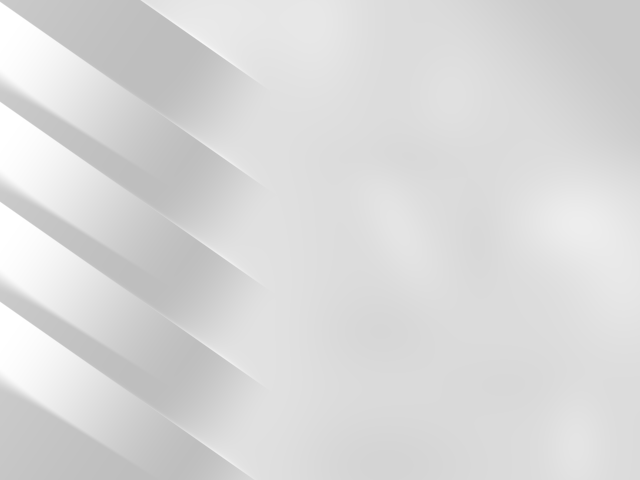
Write a Shadertoy shader that draws this background.

```glsl
// Pale grey cloudy backdrop with glossy diagonal bars sweeping in from the left

const float SLOPE = 0.70;       // fall of the bars per unit of width
const float PERIOD = 0.2083;    // vertical spacing of the bars
const float FIRST_EDGE = 0.0035;
const float BAR_GREY = 0.745;

// Soft elliptical spot, 1 at its centre
float glow(vec2 p, vec2 center, vec2 radius) {
    vec2 q = (p - center) / radius;
    return exp(-dot(q, q));
}

// Blurred light and shade behind the bars
float backdrop(vec2 p) {
    float shade = 0.86;

    // Dark upper right corner
    float corner = smoothstep(0.85, 1.2, p.x - 0.85 * (1.0 - p.y));
    shade -= 0.073 * corner * smoothstep(0.56, 0.72, p.y);

    // Bright patches
    shade += 0.060 * glow(p, vec2(1.19, 0.54), vec2(0.11, 0.09));
    shade += 0.045 * glow(p, vec2(1.30, 0.42), vec2(0.11, 0.14));
    vec2 leaning = vec2(p.x + 0.4 * (p.y - 0.525), p.y);
    shade += 0.035 * glow(leaning, vec2(0.83, 0.525), vec2(0.065, 0.13));
    shade += 0.020 * glow(p, vec2(0.94, 0.80), vec2(0.07, 0.09));
    shade += 0.035 * glow(p, vec2(0.67, 0.95), vec2(0.09, 0.16));
    shade += 0.045 * glow(p, vec2(0.45, 0.97), vec2(0.17, 0.12));
    shade += 0.035 * glow(p, vec2(1.20, 0.07), vec2(0.06, 0.11));
    shade += 0.022 * glow(p, vec2(0.55, 0.30), vec2(0.12, 0.60));

    // Dim patches
    shade -= 0.015 * glow(p, vec2(0.82, 0.67), vec2(0.13, 0.05));
    shade -= 0.015 * glow(p, vec2(1.00, 0.50), vec2(0.05, 0.10));
    shade -= 0.020 * glow(p, vec2(0.79, 0.31), vec2(0.12, 0.08));
    shade -= 0.012 * glow(p, vec2(1.06, 0.20), vec2(0.15, 0.07));
    shade -= 0.030 * glow(p, vec2(0.80, 0.03), vec2(0.18, 0.10));
    return shade;
}

// Shade of one bar at a given depth below its upper edge
float barShade(float x, float depth, float gloss, float behind) {
    float along = x + 0.47 * depth;
    float grey = mix(0.80, BAR_GREY, smoothstep(0.0, 0.38, along));
    float white = mix(1.0, BAR_GREY, smoothstep(0.03, 0.43, along));

    // The white face ends in an edge that is blurred near the left side
    float faceEnd = 0.162 - 0.07 * x;
    float blur = 0.004 + 0.024 * exp(-14.0 * x);
    float face = gloss * (1.0 - smoothstep(faceEnd - blur, faceEnd + blur, depth));

    float fade = smoothstep(0.41, 0.58, along);
    return mix(mix(grey, white, face), behind, fade);
}

// Light gathered just above the upper edge of a bar
float rimLight(float x, float depth) {
    float height = max(-depth, 0.0);
    float reach = 1.0 - smoothstep(0.45, 0.57, x);
    float halo = 0.035 * exp(-height / 0.03) * smoothstep(0.30, 0.42, x);
    float line = 0.08 * exp(-height / 0.003) * smoothstep(0.10, 0.35, x);
    return (halo + line) * reach;
}

void mainImage(out vec4 fragColor, in vec2 fragCoord) {
    vec2 p = fragCoord / iResolution.y;
    float pixel = 1.0 / iResolution.y;
    float behind = backdrop(p);
    float shade = behind;
    float fall = 1.0 - p.y - SLOPE * p.x - FIRST_EDGE;

    // Bars from top to bottom, each covering the one above; the first is matte
    for (int i = -1; i <= 3; i++) {
        float depth = fall - float(i) * PERIOD;
        float gloss = i < 0 ? 0.0 : 1.0;
        float bar = barShade(p.x, max(depth, 0.0), gloss, behind);
        shade += rimLight(p.x, depth);
        shade = mix(shade, bar, smoothstep(-pixel, pixel, depth));
    }

    fragColor = vec4(vec3(clamp(shade, 0.0, 1.0)), 1.0);
}
```
